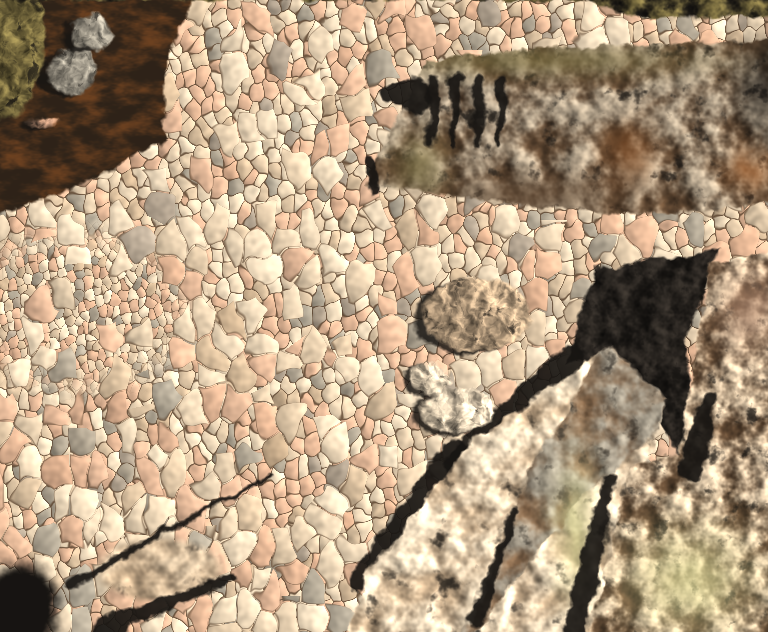
Give the GLSL for this texture, as a Shadertoy shader.

```glsl
const vec2 SUN = vec2(.94, -.34);
const vec3 INK = vec3(.09, .08, .07), CREAM = vec3(.96, .88, .76), TAN = vec3(.78, .67, .54),
 PINK = vec3(.89, .69, .56), GREY = vec3(.62, .59, .53), OLIVE = vec3(.46, .41, .24),
 UMBER = vec3(.36, .27, .19), RUST = vec3(.5, .3, .15), LICHEN = vec3(.85, .83, .58);

vec2 hash2(vec2 p) {
 vec3 q = fract(p.xyx * vec3(.1031, .103, .0973));
 q += dot(q, q.yzx + 33.);
 return fract((q.xx + q.yz) * q.zy);
}

float corner(vec2 i, vec2 f, vec2 k) { return dot(hash2(i + k) * 2. - 1., f - k); }

float noise(vec2 p) {
 vec2 i = floor(p), f = p - i, u = f * f * (3. - 2. * f), k = vec2(1, 0);
 return mix(mix(corner(i, f, k.yy), corner(i, f, k.xy), u.x),
  mix(corner(i, f, k.yx), corner(i, f, k.xx), u.x), u.y);
}

float fbm(vec2 p) {
 float sum = 0., amp = .65;
 for (int i = 0; i < 4; i++, amp *= .55) {
  sum += amp * noise(p);
  p = mat2(1.6, 1.2, -1.2, 1.6) * p + 5.;
 }
 return sum;
}

float cover(float d) { return 1. - smoothstep(-.02, .02, d); }

float segment(vec2 w, vec2 e, float taper) {
 float t = clamp(dot(w, e) / dot(e, e), 0., 1.);
 return length(w - e * t) + taper * t;
}

// Polygon mask
float area(vec2 p, vec2 v[6]) {
 float d = 99., s = 1.;
 for (int i = 0, j = 5; i < 6; j = i++) {
  vec2 e = v[j] - v[i], w = p - v[i];
  d = min(d, segment(w, e, 0.));
  bvec3 c = bvec3(p.y >= v[i].y, p.y < v[j].y, e.x * w.y > e.y * w.x);
  if (all(c) || all(not(c))) s = -s;
 }
 return cover(s * d);
}

// Spots hold centre and radii
float glow(vec2 p, vec4 spot) {
 vec2 o = (p - spot.xy) / spot.zw;
 return exp(-dot(o, o));
}

void tinge(inout vec3 col, vec3 tint, vec2 p, vec4 spot) {
 col = mix(col, tint, .7 * glow(p, spot));
}

// Tapered fissure from xy to zw
void crack(inout vec3 col, vec2 p, vec4 s, float width) {
 float d = segment(p - s.xy, s.zw - s.xy, width * .5) - width;
 col = mix(col, INK, .92 * cover(d));
}

// Sunlit pebbles; alpha marks the rarer stones
vec4 gravel(vec2 p, float scale, float rarity) {
 vec2 w = mat2(1, .2, -.15, .8) * p * scale, near, id;
 w += .4 * vec2(noise(w * 1.3), noise(w * 1.3 + 19.));
 float f1 = 9., f2 = 9.;
 for (int k = 0; k < 9; k++) {
  vec2 g = floor(w) + vec2(k % 3, k / 3) - 1., o = w - g - .1 - .8 * hash2(g);
  float d = length(o);
  f2 = min(f2, max(f1, d));
  if (d < f1) { f1 = d; near = o; id = g; }
 }
 vec2 h = hash2(id + 41.), kind = hash2(id + 83.);
 float edge = f2 - f1, side = dot(near, SUN);
 vec3 tint = mix(mix(TAN, CREAM, sqrt(h.x)), PINK, .75 * step(.68, h.y));
 tint = mix(tint, GREY, .8 * step(.87, kind.x)) * (1. + .3 * side + .2 * noise(p * 14.));
 float gap = 1. - smoothstep(0., .13 - .16 * clamp(side, -.6, .4), edge);
 return vec4(mix(tint, UMBER, gap * .85), step(rarity, kind.y) * smoothstep(0., .08, edge));
}

// Weathered stone with relief and pits
vec3 rock(vec2 p, vec3 shade, vec3 lit, float scale) {
 vec2 q = p * scale;
 float n = fbm(q), relief = n - fbm(q + SUN * .22);
 float pits = smoothstep(.12, .4, fbm(q * 1.5 + 9.));
 return mix(mix(shade, lit, smoothstep(-.3, .2, n)) * (1. + 1.4 * relief), INK, .75 * pits);
}

// Rounded stone and its shadow
void boulder(inout vec3 col, vec2 p, vec4 b, vec3 tint) {
 vec2 o = (p - b.xy) / b.zw;
 float size = min(b.z, b.w);
 col = mix(col, INK, .85 * cover((length(o + SUN * .09 / b.zw) - 1.) * size));
 vec3 face = rock(p, tint * .72, tint, 5.) * (1. + .2 * dot(o, SUN));
 col = mix(col, face, cover((length(o) - 1.) * size));
}

void mainImage(out vec4 fragColor, in vec2 fragCoord) {
 // Canvas is 6.32 units tall, y down
 vec2 p = vec2(fragCoord.x, iResolution.y - fragCoord.y) / iResolution.y * 6.32;
 vec2 q = p + .13 * vec2(fbm(p * 4.), fbm(p * 4. + 50.));

 // Gravel bed
 float fine = glow(p, vec4(.8, 3.1, 1.3, .9));
 vec4 large = gravel(p, 4.2, .6 + .4 * fine - .06 * p.y);
 vec3 col = mix(gravel(p, 7.5, 0.).rgb, gravel(p, 12., 0.).rgb, smoothstep(.3, .7, fine));
 col = mix(col, large.rgb, large.a) * (1.02 + .12 * fbm(p * 1.5));

 // Stream
 vec3 face = mix(UMBER * .5, RUST * .85, smoothstep(-.2, .4, fbm(p * vec2(3, 6))));
 col = mix(col, face, area(q, vec2[6](vec2(0, -1), vec2(2.3, -1), vec2(1.6, .8),
  vec2(1.65, 1.4), vec2(.8, 1.85), vec2(-1, 2.5))));
 boulder(col, q, vec4(.72, .7, .25, .24), GREY);
 boulder(col, q, vec4(.92, .34, .22, .17), GREY);
 boulder(col, q, vec4(.43, 1.22, .14, .05), PINK);
 boulder(col, q, vec4(0, .4, .45, .8), OLIVE);

 // Upper ledge
 face = rock(p, UMBER, mix(GREY, TAN, .4), 3.2);
 tinge(face, OLIVE, p, vec4(5.4, .6, 1.6, .17));
 tinge(face, UMBER, p, vec4(5.3, 1.95, .9, .22));
 tinge(face, RUST, q, vec4(6.3, 1.55, .25, .3));
 tinge(face, RUST * 1.3, q, vec4(7.5, 1.7, .25, .2));
 tinge(face, OLIVE, q, vec4(4.2, 1.65, .25, .3));
 for (float x = 4.3; x < 5.2; x += .23) crack(face, q, vec4(x + .04, .8, x, 1.45), .06);
 col = mix(col, face, area(q, vec2[6](vec2(4.25, .6), vec2(5.4, .48), vec2(9, .35),
  vec2(9, 1.95), vec2(6.1, 2.15), vec2(3.65, 1.85))));
 crack(col, q, vec4(4.15, .95, 3.9, .95), .17);
 crack(col, q, vec4(3.7, 1.65, 3.75, 1.9), .08);
 tinge(col, INK, q, vec4(7.65, .85, .25, .5));
 col = mix(col, rock(p, INK, OLIVE, 4.), cover(q.y - .18 * smoothstep(5.6, 6.6, q.x)));

 // Lone stones
 boulder(col, q, vec4(4.76, 3.15, .54, .37), TAN);
 boulder(col, q, vec4(4.3, 3.8, .2, .16), CREAM);
 boulder(col, q, vec4(4.6, 4.12, .38, .23), CREAM);

 // Lower left slabs
 face = rock(p, TAN, mix(TAN, CREAM, .5), 2.5);
 col = mix(col, face, smoothstep(.45, .65, glow(p, vec4(1.6, 5.7, .8, .4))));
 crack(col, q, vec4(1, 6.3, 2.3, 5.78), .09);
 crack(col, q, vec4(.7, 5.85, 2.7, 4.75), .04);
 col = mix(col, INK, smoothstep(.25, .6, glow(q, vec4(.2, 6.1, .4, .5))));

 // Deep shadow
 col = mix(col, rock(p, INK, INK * 2., 4.), area(q, vec2[6](vec2(5.95, 2.7), vec2(7.2, 2.5),
  vec2(6.85, 3.4), vec2(7, 4.8), vec2(6.1, 3.55), vec2(5.65, 3.65))));

 // Sloping slab
 crack(col, q, vec4(5.7, 3.6, 4.5, 4.65), .15);
 crack(col, q, vec4(4.55, 4.55, 3.55, 5.85), .15);
 float flank = area(q, vec2[6](vec2(6.1, 3.4), vec2(6.7, 3.9), vec2(6.5, 4.4),
  vec2(5.8, 5), vec2(4.6, 6.5), vec2(5.3, 4.7)));
 face = mix(rock(p, TAN, CREAM, 2.8), rock(p, UMBER * 1.4, GREY * .95, 3.), .85 * flank);
 tinge(face, LICHEN, q, vec4(5.75, 5.3, .2, .6));
 col = mix(col, face, area(q, vec2[6](vec2(6.1, 3.47), vec2(6.65, 4), vec2(5.8, 7),
  vec2(3.3, 7), vec2(3.65, 5.75), vec2(4.75, 4.4))));
 crack(col, q, vec4(4.75, 6.2, 5.15, 5.1), .07);

 // Mottled rock
 face = rock(p, UMBER, mix(TAN, CREAM, .6), 3.6);
 tinge(face, PINK * .75, q, vec4(7.5, 3.1, .3, .4));
 tinge(face, LICHEN, q, vec4(6.9, 5.8, .6, .5));
 col = mix(col, face, area(q, vec2[6](vec2(7.1, 2.65), vec2(9, 2.3), vec2(9, 7),
  vec2(5.75, 7), vec2(6.3, 4.7), vec2(6.8, 4.5))));
 crack(col, q, vec4(5.75, 6.3, 6.1, 4.8), .12);
 crack(col, q, vec4(6.9, 4.7, 7.1, 4), .13);
 fragColor = vec4(col, 1);
}
```
